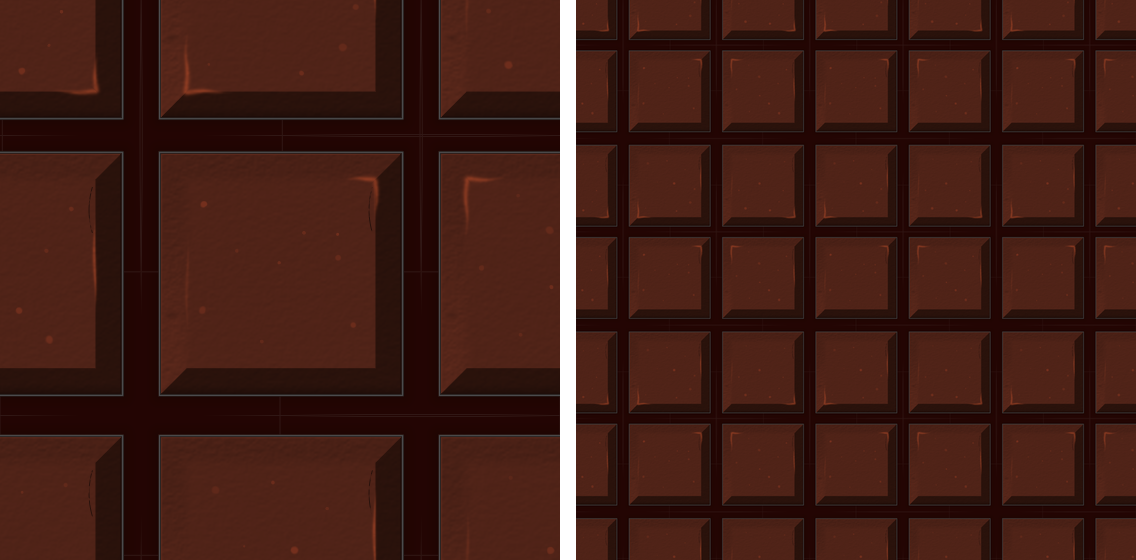
Left, the tile; right, the same tile 3 across and 3 down.
Reproduce this pattern procedurally as a Shadertoy shader.

```glsl
// A slab of dark chocolate: 2 x 2 bevelled squares parted by deep grooves.
// Each square is a box distance with a mitred bevel and a grey rim; scuffs and
// specks are hashed per square, and the grain is value noise that wraps.

float hash(vec2 p) {
    return fract(sin(dot(p, vec2(127.1, 311.7))) * 43758.5453);
}

// Value noise repeating every n lattice steps
float wrapNoise(vec2 p, vec2 n) {
    vec2 i = floor(p), f = fract(p);
    f = f * f * (3.0 - 2.0 * f);
    vec2 a = mod(i, n), b = mod(i + 1.0, n);
    return mix(mix(hash(a), hash(vec2(b.x, a.y)), f.x),
               mix(hash(vec2(a.x, b.y)), hash(b), f.x), f.y);
}

// Leathery height field over the unit canvas
float grain(vec2 uv) {
    return 0.6 * wrapNoise(uv * vec2(90, 130), vec2(90, 130))
         + 0.4 * wrapNoise(uv * vec2(190, 230), vec2(190, 230));
}

// Box-filtered coverage of a line of half width w at distance d
float line(float d, float w, float px) {
    return (clamp(d + 0.5 * px, -w, w) - clamp(d - 0.5 * px, -w, w)) / px;
}

// Coverage of the region where d is negative
float fill(float d, float px) {
    return clamp(0.5 - d / px, 0.0, 1.0);
}

// Scuff starting at t = 0 and thinning out towards t = len
float scuff(float t, float across, float len) {
    float k = clamp(t / len, 0.0, 1.0);
    float w = mix(0.010, 0.004, k);
    return exp(-across * across / (w * w)) * (1.0 - smoothstep(0.2, 1.0, k))
         * smoothstep(-0.015, 0.005, t);
}

void mainImage(out vec4 fragColor, in vec2 fragCoord) {
    vec2 uv = fragCoord / iResolution.xy;
    float px = 2.0 / min(iResolution.x, iResolution.y);

    // Square index and local position, one unit per repeat
    vec2 q = uv * 2.0 - vec2(0.004, 0.016);
    vec2 id = mod(floor(q + 0.5), 2.0);
    vec2 p = fract(q + 0.5) - 0.5;
    vec2 seam = 0.5 - abs(p + 0.004 * sin(3.14159 * q.yx) * sign(-p));
    p.y -= (id.y - 0.5) * 0.012;

    float d = length(max(abs(p) - 0.435, 0.0)) + min(max(abs(p.x), abs(p.y)) - 0.435, 0.0) - 0.004;
    float inside = fill(d, px);

    // Groove with hairlines along the seams and across the middles
    vec3 groove = vec3(0.137, 0.020, 0.010) * (1.0 - 0.15 * exp(-max(d, 0.0) * 60.0));
    float hair = max(line(seam.x, 0.0014, px), line(seam.y, 0.0014, px));
    float tick = max(line(p.x + 0.004 * sin(q.y * 3.14159), 0.0014, px),
                     line(p.y - 0.007, 0.0014, px));
    groove = mix(groove, vec3(0.25, 0.17, 0.16), 0.6 * max(hair, tick));

    // Face, lit left and top bevels
    float g = grain(uv);
    float emboss = g - grain(uv + vec2(-0.002, 0.003));
    float lit = smoothstep(0.31, 0.37, max(-p.x, p.y));
    vec3 col = vec3(0.312, 0.137, 0.092);
    col *= 1.0 + lit * mix(0.08, -0.08, smoothstep(-0.35, 0.35, p.y));
    col *= 1.0 + emboss * mix(0.10, 0.20, lit);

    // Shaded right and bottom bevels, mitred on the diagonal
    float shade = fill(max(0.337 - max(p.x, -p.y), (p.y - p.x) * 0.7071), px);
    vec3 dark = vec3(0.163, 0.070, 0.044) * (1.0 + 0.16 * emboss);
    dark *= 1.0 - 0.18 * smoothstep(0.39, 0.43, -p.y);
    col = mix(col, dark, shade);

    // Thin dark crack by the right edge and a smudge on the left bevel
    float bow = (p.y - 0.228) / 0.082;
    float crack = line(p.x - 0.326 + 0.012 * (1.0 - bow * bow), 0.0018, px);
    crack *= fill((abs(bow) - 1.0) * 0.08, px) * smoothstep(0.2, 0.5, g);
    vec2 smudge = (p - vec2(-0.39, -0.145)) / vec2(0.022, 0.010);
    col *= 1.0 - 0.5 * crack - 0.2 * g * exp(-dot(smudge, smudge));

    // Specks: jittered 3 x 3 scatter of varied size and strength
    for (int i = 0; i < 9; i++) {
        vec2 s = id * 17.0 + vec2(float(i) * 3.7, 5.3);
        vec2 c = (vec2(i % 3, i / 3) - 1.0) * 0.21;
        c += (vec2(hash(s), hash(s + 1.3)) - 0.5) * 0.17;
        float size = hash(s + 2.9);
        float r = mix(0.005, 0.017, size * size);
        float e = length(p - c) + (g - 0.5) * 0.006;
        float speck = 1.0 - smoothstep(r * 0.55, r + px * 0.5, e);
        col = mix(col, vec3(0.47, 0.19, 0.115), speck * mix(0.3, 0.95, hash(s + 4.1)));
    }

    // Scuffed corner, a different one on each square, and a worn side edge
    vec2 corner = vec2(id.x == id.y ? 1.0 : -1.0, id.y * 2.0 - 1.0);
    vec2 r = p * corner - 0.338 + 0.003 * sin(p.yx * 40.0);
    float wear = max(scuff(-r.x, r.y, mix(0.12, 0.18, hash(id + 7.0))),
                     scuff(-r.y, r.x, mix(0.13, 0.26, hash(id + 9.0))));
    float mid = mix(-0.04, 0.20, hash(id + 3.0));
    float side = p.x * -corner.x - 0.335 + 0.003 * sin(p.y * 18.0);
    float edge = scuff(abs(p.y - mid), side * 1.5, 0.18) * (corner.x < 0.0 ? 0.9 : 0.3);
    col = mix(col, vec3(0.60, 0.25, 0.14), max(wear, edge) * mix(0.6, 0.9, g));

    // Rim: inner lip, dull band and bright grey core
    vec3 lip = p.x > p.y ? vec3(0.10, 0.035, 0.025) : vec3(0.40, 0.17, 0.11);
    col = mix(col, lip, 0.6 * line(d + 0.0125, 0.002, px));
    col = mix(col, vec3(0.15, 0.12, 0.11), line(d + 0.005, 0.005, px));
    col = mix(col, vec3(0.32, 0.32, 0.33), line(d + 0.005, 0.0018, px));

    fragColor = vec4(mix(groove, col, inside), 1.0);
}
```
